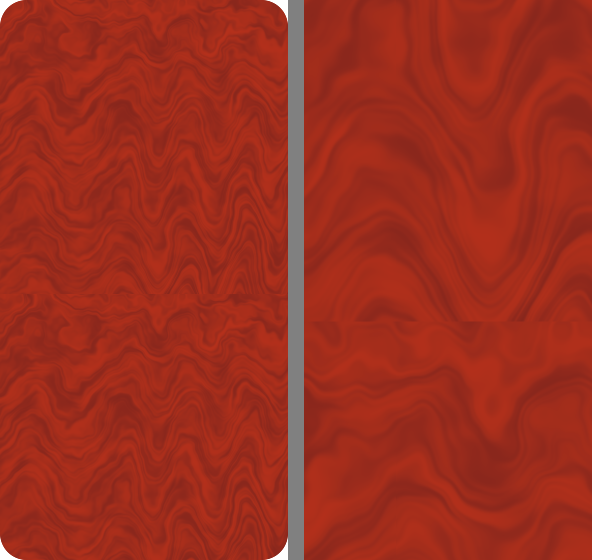
Left, the full canvas; right, a detail of the centre.
Give the GLSL for this texture, as a WebGL 2 fragment shader.

```glsl
#version 300 es
precision highp float;

uniform vec2 u_resolution;
out vec4 fragColor;

const float TAU = 6.2831853;
const float TILE_HEIGHT = 1.02;    // all lengths are in canvas widths
const float CORNER_RADIUS = 0.092;
const vec3 DARK_RED = vec3(0.51, 0.145, 0.11);
const vec3 MID_RED = vec3(0.625, 0.173, 0.108);
const vec3 BRIGHT_RED = vec3(0.72, 0.19, 0.105);
const vec3 BACKGROUND = vec3(1.0);

float hash(vec2 cell) {
    vec3 q = fract(vec3(cell.xyx) * 0.1031);
    q += dot(q, q.yzx + 33.33);
    return fract((q.x + q.y) * q.z);
}

// Slope of a randomly tilted plane through one lattice corner
float tilt(vec2 cell, vec2 corner, vec2 f) {
    float angle = TAU * hash(cell + corner);
    return dot(vec2(cos(angle), sin(angle)), f - corner);
}

// Gradient noise, about -1..1
float noise(vec2 p) {
    vec2 cell = floor(p);
    vec2 f = fract(p);
    vec2 w = f * f * f * (f * (f * 6.0 - 15.0) + 10.0);
    float low = mix(tilt(cell, vec2(0.0), f), tilt(cell, vec2(1.0, 0.0), f), w.x);
    float high = mix(tilt(cell, vec2(0.0, 1.0), f), tilt(cell, vec2(1.0), f), w.x);
    return 1.5 * mix(low, high, w.y);
}

float fbm(vec2 p, int octaves) {
    float sum = 0.0;
    float weight = 0.5;
    for (int i = 0; i < octaves; i++) {
        sum += weight * noise(p);
        p = p * 2.03 + vec2(17.3, 9.1);
        weight *= 0.5;
    }
    return sum;
}

// Chevron waves: wide on the left, narrow and deeper on the right
float chevron(float x, float depth) {
    float crest = 0.44;
    float period = x < crest ? 0.32 : 0.205;
    float drift = 0.03 * noise(vec2(x * 3.0 + 4.0, depth * 4.0));
    float side = smoothstep(0.38, 0.62, x);
    float height = mix(0.06, 0.02 + 0.105 * depth, side);
    return height * cos(TAU * (x - crest + drift) / period);
}

// Level lines of this field are the strands of the grain
float grainField(vec2 p) {
    float swirl = mix(0.17, 0.075, smoothstep(0.06, 0.3, p.y));
    float warp = swirl * fbm(p * vec2(8.0, 7.0) + 31.0, 3);
    float slant = 0.07 * noise(p * vec2(3.2, 2.0) + 7.0);
    return p.y + chevron(p.x, p.y) + warp + slant;
}

// Strands of several widths, from broad bands to fine lines
float strands(vec2 p) {
    float level = grainField(p);
    float sway = p.x + 0.06 * noise(p * 8.0 + 53.0);
    float bands = noise(vec2(sway * 6.0, level * 17.0));
    float lines = noise(vec2(sway * 8.0 + 11.0, level * 34.0));
    float hairs = noise(vec2(sway * 11.0 + 23.0, level * 66.0));
    float mottle = fbm(p * vec2(17.0, 20.0) + 71.0, 2);
    return 0.55 * bands + 0.62 * lines + 0.38 * hairs + 0.45 * mottle;
}

// Gain spreads the tones evenly between the darkest and brightest reds
vec3 grainColor(float tone) {
    float spread = tone * 1.35 / sqrt(1.0 + tone * tone * 1.8);
    vec3 lower = mix(MID_RED, DARK_RED, max(-spread, 0.0));
    return mix(lower, BRIGHT_RED, max(spread, 0.0));
}

float roundedBox(vec2 p, vec2 halfSize, float radius) {
    vec2 q = abs(p) - halfSize + radius;
    return length(max(q, 0.0)) + min(max(q.x, q.y), 0.0) - radius;
}

void main() {
    float pixel = 1.0 / u_resolution.x;
    vec2 size = u_resolution * pixel;
    vec2 p = gl_FragCoord.xy * pixel;

    // Tiles stack down from the top; four samples soften the seam and grain
    vec3 color = vec3(0.0);
    for (int i = 0; i < 4; i++) {
        vec2 offset = (vec2(i % 2, i / 2) - 0.5) * 0.5 * pixel;
        vec2 s = p + offset;
        float depth = mod(size.y - s.y, TILE_HEIGHT);
        color += 0.25 * grainColor(strands(vec2(s.x, depth)));
    }

    // Rounded card outline
    float edge = roundedBox(p - 0.5 * size, 0.5 * size, CORNER_RADIUS);
    float cover = 1.0 - smoothstep(-0.5 * pixel, 0.5 * pixel, edge);
    fragColor = vec4(mix(BACKGROUND, color, cover), 1.0);
}
```
